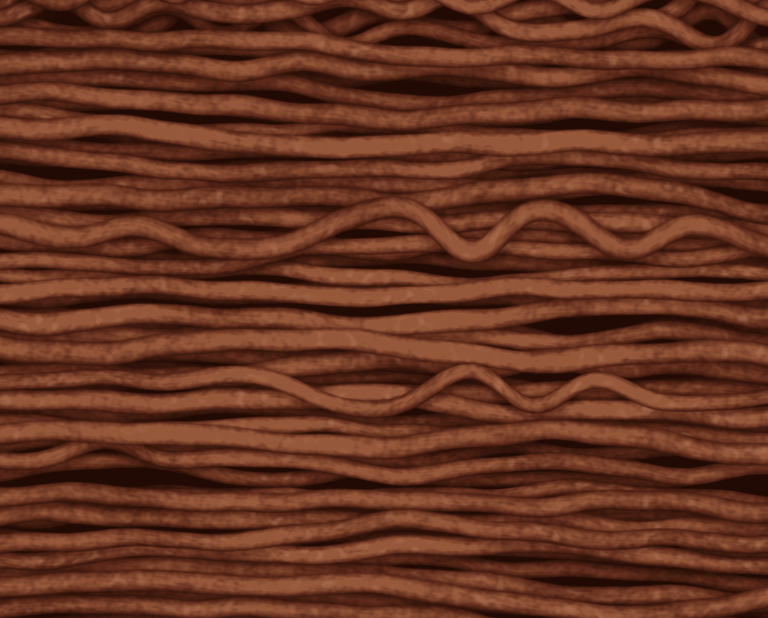
Give the GLSL for this texture, as a Shadertoy shader.

```glsl
// Rows of soft reddish-brown cords lying side by side, a few of them curled.
// Cords are painted back to front at golden-ratio heights; each one has a
// wandering centre line, a rounded profile, mottled fibres and a soft shadow.

const int   CORD_COUNT   = 60;
const int   LOOSE_COUNT  = 3;       // curled cords on top of the pile
const float LOOSE_HEIGHT = 0.38;    // height of the first loose cord
const float GOLDEN       = 0.618034;
const float RADIUS       = 0.0158;  // half thickness, in canvas heights
const float EDGE_BLUR    = 0.16;    // in cord radii
const float CURL_SIZE    = 0.031;
const float CURL_LENGTH  = 0.33;
const float SHADOW       = 0.36;
const float CONTRAST     = 1.24;
const float MID_TONE     = 0.62;

const vec3 GAP_BROWN  = vec3(0.13, 0.04, 0.015);
const vec3 CORD_BROWN = vec3(0.36, 0.16, 0.10);
const vec3 LIT_BROWN  = vec3(0.56, 0.32, 0.21);
const vec3 PALE_FLECK = vec3(0.70, 0.47, 0.35);

float hash(float n) {
    n = fract(n * 0.1031);
    n *= n + 33.33;
    return fract(n * (n + n));
}

vec2 gradient(vec2 cell) {
    vec3 q = fract(cell.xyx * vec3(0.1031, 0.1030, 0.0973));
    q += dot(q, q.yzx + 33.33);
    float angle = 6.28318 * fract((q.x + q.y) * q.z);
    return vec2(cos(angle), sin(angle));
}

// Gradient noise, roughly -0.7 to 0.7
float noise(vec2 p) {
    vec2 c = floor(p), f = p - c;
    vec2 u = f * f * f * (f * (f * 6.0 - 15.0) + 10.0);
    float a = dot(gradient(c), f);
    float b = dot(gradient(c + vec2(1, 0)), f - vec2(1, 0));
    float d = dot(gradient(c + vec2(0, 1)), f - vec2(0, 1));
    float e = dot(gradient(c + vec2(1, 1)), f - vec2(1, 1));
    return mix(mix(a, b, u.x), mix(d, e, u.x), u.y);
}

// Height of a cord's centre line at x
float centreLine(float x, float base, float seed, float curl, float tight) {
    float sag = 0.034 * noise(vec2(x * 1.6, base * 4.0 + 0.37));
    float drift = 0.042 * noise(vec2(x * 2.6, seed));
    float kink = 0.015 * noise(vec2(x * 7.0, seed + 3.7));
    float phase = 6.28318 * (x / CURL_LENGTH * tight + hash(seed))
                + 5.0 * noise(vec2(x * 2.2, seed + 9.4));
    float swell = 0.75 + 1.2 * noise(vec2(x * 1.9, seed + 5.2));
    return base + sag + drift + kink - 0.016 * (x - 0.6)
         + curl * CURL_SIZE * swell * sin(phase);
}

// Brightness of the cord surface; across runs -1 to 1 over its thickness
float cordTone(float x, float across, float seed, float level) {
    float roundness = 1.0 - min(across * across, 1.0);
    float mottle = noise(vec2(x * 48.0, across * 0.9 + seed));
    float fibre = noise(vec2(x * 30.0 + across * 2.0, across * 3.2 + seed));
    float grain = noise(vec2(x * 105.0, across * 2.2 + seed));
    float patchy = noise(vec2(x * 6.0, seed + 1.3));
    float light = 0.36 + 0.64 * roundness + 0.08 * across;
    return level * light * (1.0 + 0.24 * mottle + 0.14 * fibre
                                + 0.20 * grain + 0.36 * patchy);
}

float cordFleck(float x, float across, float seed) {
    float spots = noise(vec2(x * 55.0, across * 0.9 + seed + 2.6));
    float clusters = noise(vec2(x * 8.0, seed + 6.1));
    float middle = 1.0 - smoothstep(0.3, 1.0, abs(across));
    return smoothstep(0.05, 0.5, spots) * smoothstep(-0.3, 0.3, clusters) * middle;
}

void mainImage(out vec4 fragColor, in vec2 fragCoord) {
    vec2 p = fragCoord / iResolution.y;
    float aspect = iResolution.x / iResolution.y;
    float tone = 0.10;
    float fleck = 0.0;

    for (int i = 0; i < CORD_COUNT; i++) {
        int fromLoose = i - (CORD_COUNT - LOOSE_COUNT);
        float base = fract(LOOSE_HEIGHT + float(fromLoose) * GOLDEN) * 1.04 - 0.02;
        if (abs(p.y - base) > 0.15) continue;

        float seed = float(i) * 7.31 + 0.43;
        float depth = float(i) / float(CORD_COUNT - 1);
        float top = smoothstep(0.92, 0.97, base);
        float bend = 0.35 * smoothstep(0.72, 0.95, hash(seed + 6.0));
        float curl = max(fromLoose >= 0 ? 1.0 : bend, top);
        float tight = 1.0 + 0.4 * top;

        // Distance measured square to the slope keeps the thickness even
        float y = centreLine(p.x, base, seed, curl, tight);
        float ahead = centreLine(p.x + 0.004, base, seed, curl, tight);
        float slope = (ahead - y) / 0.004;
        float radius = RADIUS * (0.85 + 0.3 * hash(seed + 4.0))
                     * (1.0 + 0.18 * noise(vec2(p.x * 8.0, seed + 8.2)));
        float across = (p.y - y) / (radius * sqrt(1.0 + slope * slope));

        // Soft shadow on the cords beneath, falling slightly downward
        float shade = 1.0 - smoothstep(0.85, 2.1, abs(across + 0.25));
        tone *= 1.0 - SHADOW * shade;

        float level = mix(0.64, 1.04, smoothstep(0.1, 0.85, depth));
        level *= 0.86 + 0.24 * hash(seed + 2.0);
        float cover = 1.0 - smoothstep(1.0 - EDGE_BLUR, 1.0 + EDGE_BLUR, abs(across));
        tone = mix(tone, cordTone(p.x, across, seed, level), cover);
        fleck = mix(fleck, cordFleck(p.x, across, seed) * level, cover);
    }

    // Broad light and dark areas, with a gentle falloff toward the corners
    vec2 fromCentre = p / vec2(aspect, 1.0) - 0.5;
    tone *= 1.06 - 0.40 * dot(fromCentre, fromCentre);
    tone *= 1.0 + 0.30 * noise(p * vec2(2.3, 7.0) + 0.7);
    tone = max(MID_TONE + (tone - MID_TONE) * CONTRAST, 0.0);

    vec3 color = mix(GAP_BROWN, CORD_BROWN, clamp(tone * 2.0, 0.0, 1.0));
    color = mix(color, LIT_BROWN, clamp(tone * 2.0 - 1.0, 0.0, 1.15));
    color = mix(color, PALE_FLECK, 0.46 * fleck * smoothstep(0.15, 0.8, tone));
    fragColor = vec4(color, 1.0);
}
```
